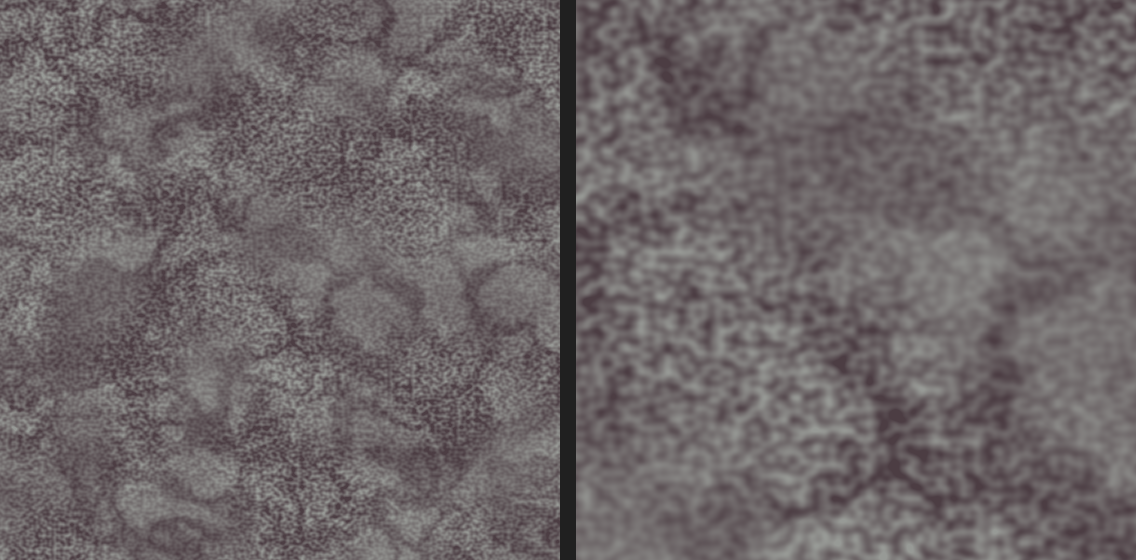
Left: the whole. Right: its middle third, enlarged.
This texture is drawn by a WebGL 1 fragment shader. Its source:

```glsl
precision highp float;
// Weathered grey stone: soft pale lumps parted by ragged plum-dark creases,
// covered in fine speckle. Warped Voronoi cells give the lumps, gradient
// noise gives the mottling and the grain, and one colour ramp tints the sum.

#define LUMP_SCALE vec2(7.0, 9.5)
#define WARP 0.11
#define CREASE_WIDTH 0.52
#define LUMP_CONTRAST 0.50
#define MOTTLE_SCALE vec2(5.0, 8.0)
#define MOTTLE_CONTRAST 0.36
#define GRAIN_SCALE vec2(125.0, 150.0)
#define GRAIN_CONTRAST 0.80
#define BASE_LEVEL 0.52
#define DARK_PLUM vec3(0.33, 0.28, 0.30)
#define PALE_GREY vec3(0.55, 0.55, 0.54)

uniform vec2 u_resolution;

vec2 hash2(vec2 p) {
  vec3 q = fract(p.xyx * vec3(0.1031, 0.1030, 0.0973));
  q += dot(q, q.yzx + 33.33);
  return fract((q.xx + q.yz) * q.zy);
}

float gradientAt(vec2 cell, vec2 offset) {
  float angle = 6.2832 * hash2(cell).x;
  return dot(vec2(cos(angle), sin(angle)), offset);
}

// Gradient noise, roughly -0.7 to 0.7
float noise(vec2 p) {
  vec2 i = floor(p);
  vec2 f = p - i;
  vec2 u = f * f * f * (f * (f * 6.0 - 15.0) + 10.0);
  vec2 e = vec2(1.0, 0.0);
  float low = mix(gradientAt(i, f), gradientAt(i + e.xy, f - e.xy), u.x);
  float high = mix(gradientAt(i + e.yx, f - e.yx), gradientAt(i + e.xx, f - e.xx), u.x);
  return mix(low, high, u.y);
}

float fbm(vec2 p) {
  float sum = 0.0;
  float amplitude = 1.0;
  for (int octave = 0; octave < 4; octave++) {
    sum += amplitude * noise(p);
    p = mat2(1.6, 1.2, -1.2, 1.6) * p + 17.3;
    amplitude *= 0.5;
  }
  return sum;
}

// Gap between the two nearest cell centres: zero along the creases
float creaseDistance(vec2 p) {
  vec2 cell = floor(p);
  float nearest = 9.0;
  float second = 9.0;
  for (int y = -1; y <= 1; y++) {
    for (int x = -1; x <= 1; x++) {
      vec2 neighbour = cell + vec2(float(x), float(y));
      float d = length(neighbour + hash2(neighbour + 40.0) - p);
      second = min(second, max(nearest, d));
      nearest = min(nearest, d);
    }
  }
  return second - nearest;
}

void main() {
  vec2 uv = gl_FragCoord.xy / min(u_resolution.x, u_resolution.y);

  // Lumps, with creases that fade in and out
  vec2 warp = WARP * vec2(fbm(uv * 7.0 + 3.0), fbm(uv * 7.0 + 61.0));
  float lump = smoothstep(0.0, CREASE_WIDTH, creaseDistance((uv + warp) * LUMP_SCALE));
  float creaseStrength = smoothstep(-0.5, 0.3, noise(uv * 6.0 + 90.0));
  float level = BASE_LEVEL + LUMP_CONTRAST * (lump - 0.6) * mix(0.4, 1.1, creaseStrength);

  // Broad mottling
  level += MOTTLE_CONTRAST * fbm(uv * MOTTLE_SCALE + 25.0);

  // Fine speckle, calmer in some patches
  float grain = noise(uv * GRAIN_SCALE) + 0.6 * noise(uv * GRAIN_SCALE * 0.53 + 11.0);
  float roughness = mix(0.5, 1.2, smoothstep(-0.35, 0.35, noise(uv * 5.0 + 140.0)));
  level += GRAIN_CONTRAST * roughness * grain;

  gl_FragColor = vec4(mix(DARK_PLUM, PALE_GREY, clamp(level, -0.15, 1.2)), 1.0);
}
```
